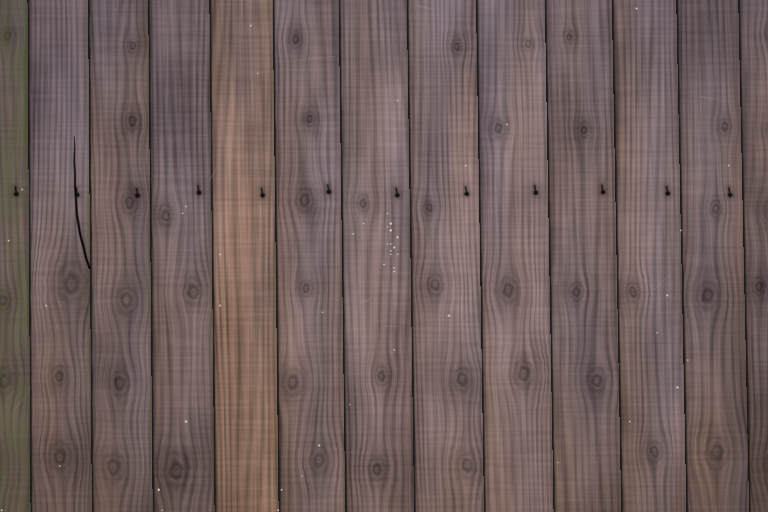
Reproduce this texture procedurally as a Shadertoy shader.

```glsl
// Weathered fence of thirteen overlapping upright boards with grain, knots and nails.

const float TAU = 6.2832;
const vec3 DARK_WOOD  = vec3(0.17, 0.145, 0.145);
const vec3 PALE_WOOD  = vec3(0.63, 0.555, 0.535);
const vec3 COOL_SHEEN = vec3(0.97, 0.98, 1.09);
const vec3 WARM_STAIN = vec3(1.10, 0.99, 0.87);
const vec3 ALGAE      = vec3(0.34, 0.37, 0.24);
const vec3 GAP        = vec3(0.10, 0.09, 0.085);
const vec3 PAINT      = vec3(0.84, 0.83, 0.78);

float hash(vec2 p) {
    vec3 q = fract(p.xyx * 0.1031);
    q += dot(q, q.yzx + 33.33);
    return fract((q.x + q.y) * q.z);
}

float cornerSlope(vec2 cell, vec2 offset) {
    float a = TAU * hash(cell);
    return dot(vec2(cos(a), sin(a)), offset);
}

float gradientNoise(vec2 p) {
    vec2 c = floor(p), f = p - c, e = vec2(0, 1);
    vec2 w = f * f * f * (f * (f * 6.0 - 15.0) + 10.0);
    return mix(mix(cornerSlope(c, f), cornerSlope(c + e.yx, f - e.yx), w.x),
               mix(cornerSlope(c + e, f - e), cornerSlope(c + 1.0, f - 1.0), w.x), w.y);
}

float fbm(vec2 p) {
    return gradientNoise(p) + 0.5 * gradientNoise(p * 2.1 + 7.0)
         + 0.25 * gradientNoise(p * 4.3 + 19.0);
}

float cover(float d, float px) { return 1.0 - smoothstep(-px, px, d); }

float segment(vec2 p, vec2 a, vec2 b) {
    vec2 ab = b - a;
    return length(p - a - ab * clamp(dot(p - a, ab) / dot(ab, ab), 0.0, 1.0));
}

// Slightly uneven, leaning right-hand edge of a board
float seam(float board, float y) {
    return 0.046 + 0.127 * board - 0.0156 * sin((board - 1.3) * 0.58)
         + (0.006 + 0.0014 * board) * (0.5 - y);
}

// Knot centre and radius; a zero radius means clear wood
vec3 knot(float board, float row) {
    vec2 id = vec2(board + 3.0, row * 5.0 + 2.0);
    float y = 0.10 + 0.165 * row + 0.035 * (hash(id + 11.0) - 0.5);
    float x = mix(seam(board - 1.0, y), seam(board, y), mix(0.22, 0.78, hash(id + 23.0)));
    float r = mix(0.021, 0.010, y) * mix(0.7, 1.15, hash(id + 37.0));
    if (board == 1.0 && row == 2.0) return vec3(0.14, 0.447, 0.026);
    return vec3(x, y, r * step(board == 4.0 ? 0.85 : 0.4, hash(id)));
}

// Lightness of the wood, with grain bent around the knots
float woodTone(vec2 p, float board, float left) {
    vec2 g = vec2(p.x - left, p.y);
    float stain = 0.0, eyeRings = 0.0, eye = 0.0;
    for (float row = 0.0; row < 6.0; row++) {
        vec3 k = knot(board, row);
        if (k.z == 0.0) continue;
        vec2 d = (p - k.xy) * vec2(1.0, 0.75) / k.z;
        float r = length(d) + 0.25 * gradientNoise(d * 1.5 + board);
        g.x -= (p.x - k.x) * 0.75 * exp(-0.22 * r * r);
        float core = exp(-0.9 * r * r);
        stain += 0.24 * core + 0.10 * exp(-0.2 * r * r);
        eyeRings += 0.5 * core * sin(r * 10.0);
        eye = max(eye, core);
    }
    float seed = hash(vec2(board, 71.0));
    float arches = gradientNoise(vec2(g.x * 14.0 + board * 7.3, g.y * 1.3 + board * 3.1));
    float ring = 0.5 + 0.5 * sin(TAU * (g.x * mix(50.0, 85.0, seed) + 2.5 * arches));
    float strength = 0.17 + 0.16 * gradientNoise(vec2(g.x * 20.0, g.y * 2.0 + board * 9.0));
    float fibre = gradientNoise(vec2(g.x * 230.0 + board * 31.0, g.y * 8.0));
    float sawMarks = gradientNoise(vec2(p.x * 7.0 + board, p.y * 150.0));
    float blotch = fbm(vec2(p.x * 9.0, p.y * 3.0 + board * 4.7));
    return 0.67 + 0.10 * (seed - 0.5) + 0.22 * blotch - strength * ring * ring * (1.0 - eye)
         + 0.17 * fibre + 0.08 * sawMarks - stain + 0.22 * eyeRings;
}

// Faint pale scuffs scattered over the fence
float scratches(vec2 p, float px) {
    float total = 0.0;
    for (float i = 0.0; i < 10.0; i++) {
        vec2 a = vec2(1.5 * hash(vec2(i, 5.0)), hash(vec2(i, 17.0)));
        float turn = mix(-0.2, 1.4, hash(vec2(i, 29.0)));
        vec2 b = a + mix(0.02, 0.09, hash(vec2(i, 41.0))) * vec2(cos(turn), sin(turn));
        total += cover(segment(p, a, b) - 0.0007, px);
    }
    return total * smoothstep(-0.3, 0.4, gradientNoise(p * 45.0));
}

// Paint specks: one dense cluster and rare strays
float flecks(vec2 p, float px) {
    const float GRID = 150.0;
    vec2 cell = floor(p * GRID);
    vec2 fromCluster = (cell / GRID - vec2(0.762, 0.525)) / vec2(0.010, 0.035);
    float chance = 0.0007 + 0.4 * exp(-dot(fromCluster, fromCluster));
    float size = mix(0.12, 0.32, hash(cell + 50.0)) / GRID;
    float d = length(p - (cell + 0.5) / GRID) - size;
    return cover(d, px) * step(hash(cell), chance);
}

void mainImage(out vec4 fragColor, in vec2 fragCoord) {
    float px = 1.0 / iResolution.y;
    vec2 p = fragCoord * px;
    float board = 0.0;
    for (float i = 0.0; i < 12.0; i++) board += step(seam(i, p.y), p.x);
    float left = seam(board - 1.0, p.y), right = seam(board, p.y);
    float fromLeft = p.x - left, fromRight = right - p.x;

    // Wood: warm in the lower middle, cool towards the top and right
    vec3 col = mix(DARK_WOOD, PALE_WOOD, clamp(woodTone(p, board, left), 0.0, 1.0));
    float warmth = 0.45 + 0.5 * gradientNoise(vec2(p.x * 12.0, p.y * 2.0 + board))
                 - 0.45 * p.y + (board == 4.0 ? 0.4 : 0.0);
    col *= mix(COOL_SHEEN, WARM_STAIN, clamp(warmth + 0.15, 0.0, 1.0));
    if (board == 4.0) col *= 1.08;
    vec2 fromCentre = (p - vec2(0.78, 0.58)) * vec2(0.85, 1.0);
    col *= 1.10 - 0.42 * dot(fromCentre, fromCentre);

    // Algae on the first board and along the left-hand seams
    float damp = (board == 0.0 ? 0.45 : 0.0)
               + 0.5 * exp(-fromRight / 0.004) * smoothstep(1.2, 0.0, p.x);
    col = mix(col, ALGAE, damp * clamp(0.7 + fbm(p * vec2(30.0, 9.0)), 0.0, 1.0));

    // Overlap: cast shadow, worn edge and dark gap
    float wobble = 0.0012 * gradientNoise(vec2(board * 9.0, p.y * 25.0));
    col *= 1.0 - 0.42 * exp(-fromLeft / 0.007);
    col *= 1.0 - 0.18 * exp(-fromRight / 0.006);
    col = mix(col, GAP, 0.85 * cover(fromLeft - 0.0032 - wobble, px));

    // Nail hole with a short split above it
    vec2 nail = vec2(right - 0.024, 0.622 + 0.008 * (hash(vec2(board, 83.0)) - 0.5));
    float hole = min(length(p - nail) - 0.0042,
                     segment(p, nail, nail + vec2(-0.002, 0.013)) - 0.0012);
    col *= 1.0 - 0.3 * exp(-max(hole, 0.0) / 0.005);
    col = mix(col, GAP * 0.5, 0.9 * cover(hole, px));

    // Long split curving towards the edge of the second board
    float t = clamp((0.735 - p.y) / 0.26, 0.0, 1.0);
    float split = abs(p.x - 0.145 - 0.030 * t * t * t + 0.002 * gradientNoise(p * 30.0));
    float inSpan = step(0.475, p.y) * step(p.y, 0.735);
    col = mix(col, GAP * 0.4, inSpan * cover(split - 0.0035 * sqrt(t * (1.0 - 0.6 * t)), px));

    col = mix(col, PALE_WOOD * 1.1, 0.4 * min(scratches(p, px), 1.0));
    col = mix(col, PAINT, flecks(p, px));
    fragColor = vec4(clamp(col, 0.0, 1.0), 1.0);
}
```
